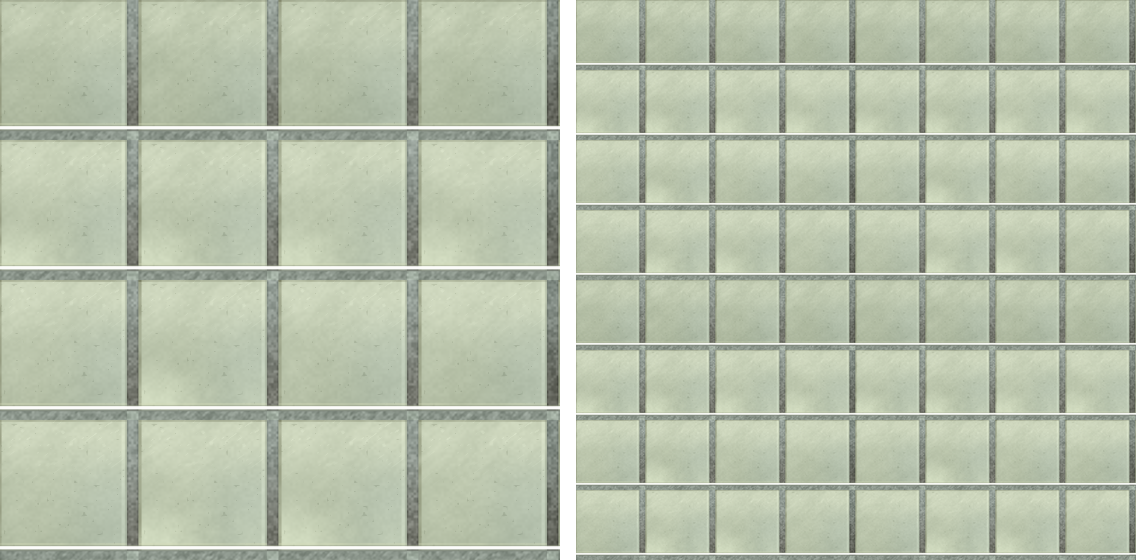
Left, the tile; right, the same tile 2 across and 2 down.
Write a Shadertoy shader that draws this pattern.

```glsl
// Pale green glazed square tiles in a four by four grid with grey grout and white ledges.

float hash(vec2 p) {
    return fract(sin(dot(p, vec2(127.1, 311.7))) * 43758.5453);
}

// Value noise that wraps after a whole number of lattice cells
float noise(vec2 p, float period) {
    vec2 i = floor(p), f = fract(p);
    f = f * f * (3.0 - 2.0 * f);
    vec2 a = mod(i, period), b = mod(i + 1.0, period);
    return mix(mix(hash(a), hash(vec2(b.x, a.y)), f.x),
               mix(hash(vec2(a.x, b.y)), hash(b), f.x), f.y);
}

float fbm(vec2 p, float period) {
    float sum = 0.0, amp = 0.53;
    for (int k = 0; k < 4; k++) {
        sum += amp * noise(p, period);
        p *= 2.0;
        period *= 2.0;
        amp *= 0.5;
    }
    return sum;
}

// Soft-edged interval
float band(float x, float lo, float hi, float blur) {
    return smoothstep(lo - blur, lo + blur, x) * (1.0 - smoothstep(hi - blur, hi + blur, x));
}

// p is the position in the tile, uv the position on the wall in tiles
vec3 glaze(vec2 p, vec2 uv, vec2 id) {
    float bright = float((0x0F26 >> int(id.x + 4.0 * id.y)) & 1);
    float dull = step(2.5, id.y);
    float top = smoothstep(-0.15, 0.42, p.y);
    float bottom = 1.0 - smoothstep(-0.42, -0.08, p.y);

    // Clouding shared by all tiles, plus a little of each tile's own
    float cloud = fbm(p * 3.0 + 17.0, 64.0) - 0.5;
    float own = fbm(uv * 3.0, 12.0) - 0.5;
    vec2 slant = vec2(p.x * 0.8 + p.y * 0.6, p.y * 0.8 - p.x * 0.6);
    float streak = noise(slant * vec2(9.0, 34.0) + 40.0, 128.0) - 0.5;
    float light = 0.38 + 0.42 * top + 0.65 * cloud + 0.35 * own
                + streak * (0.1 + 0.16 * top) - 0.22 * dull;
    vec3 col = mix(vec3(0.66, 0.705, 0.605), vec3(0.81, 0.845, 0.745), clamp(light, 0.0, 1.0));

    // Bluish lower right, cream pool at the lower left of the bright tiles
    float right = smoothstep(-0.2, 0.4, p.x);
    col = mix(col, vec3(0.71, 0.765, 0.705), 0.55 * right * (1.0 - top));
    float pool = bright * bottom * (1.0 - 0.6 * right) * smoothstep(-0.35, 0.2, cloud);
    col = mix(col, vec3(0.84, 0.88, 0.77), 0.85 * pool);
    col -= 0.035 * (1.0 - bright) * bottom * noise(p * 9.0 + 30.0, 64.0);

    // Short scratches and small pits
    float scratch = smoothstep(0.8, 0.95, noise(slant * vec2(22.0, 65.0) + 90.0, 256.0));
    float pit = smoothstep(0.88, 0.98, noise(p * 46.0 + 60.0, 128.0));
    col += 0.035 * scratch * top - 0.07 * pit;
    return col + 0.025 * (noise(uv * 50.0, 200.0) - 0.5);
}

void mainImage(out vec4 fragColor, in vec2 fragCoord) {
    vec2 uv = fragCoord / iResolution.xy * 4.0;
    vec2 grid = uv - vec2(0.448, 0.533) + 0.5;
    vec2 p = fract(grid) - 0.5;
    vec2 id = mod(floor(grid), 4.0);
    float blur = max(3.0 / iResolution.y, 0.004);
    vec3 col = glaze(p, uv, id);

    // Worn rims of the tile
    float rough = 0.6 + 0.6 * noise(uv * 14.0, 56.0);
    float leftRim = band(p.x, -0.47, -0.437, blur);
    float topRim = band(p.y, 0.454, 0.48, blur);
    float rightRim = band(p.x, 0.447, 0.47, blur);
    col = mix(col, vec3(0.53, 0.55, 0.44), rough * (0.6 * leftRim + 0.45 * topRim));
    col = mix(col, vec3(0.57, 0.61, 0.54), 0.4 * rough * rightRim);
    col += 0.05 * band(p.x, 0.42, 0.443, blur) * rough;
    col = mix(col, vec3(0.83, 0.86, 0.72), 0.4 * rough * band(p.y, -0.428, -0.412, blur));

    // Upright grout, darkening downwards, heaviest in one column
    float grain = noise(uv * 55.0, 220.0) - 0.5;
    float mottle = fbm(uv * 12.0, 48.0) - 0.5;
    float upright = smoothstep(0.459 - blur, 0.459 + blur, abs(p.x));
    vec3 post = mix(vec3(0.45, 0.455, 0.42), vec3(0.59, 0.63, 0.60), smoothstep(-0.5, 0.45, p.y));
    float column = mod(floor(grid.x + 0.5), 4.0);
    post -= 0.07 * (1.0 - step(0.5, column));
    post += 0.15 * grain + 0.12 * mottle - 0.07 * band(abs(p.x), 0.455, 0.468, blur);
    col = mix(col, post, upright);

    // Level grout with a slanted weave, paler where the two cross
    float level = smoothstep(0.467 - blur, 0.467 + blur, abs(p.y));
    float weave = noise(vec2(uv.x + uv.y, uv.y - uv.x) * vec2(20.0, 45.0), 20.0) - 0.5;
    vec3 bar = vec3(0.54, 0.58, 0.54) + 0.12 * weave + 0.1 * grain + 0.06 * mottle;
    vec3 crossing = vec3(0.65, 0.70, 0.65) + 0.16 * grain + 0.12 * mottle;
    col = mix(col, mix(bar, crossing, 0.85 * upright), level);

    // White ledge with a dark gap beneath
    col = mix(col, vec3(0.47, 0.50, 0.46), 0.7 * band(p.y, -0.471, -0.456, blur));
    col = mix(col, vec3(0.60, 0.63, 0.53), 0.5 * band(p.y, -0.436, -0.426, blur));
    col = mix(col, vec3(0.99, 0.99, 0.98), band(p.y, -0.457, -0.434, blur));

    fragColor = vec4(clamp(col, 0.0, 1.0), 1.0);
}
```
